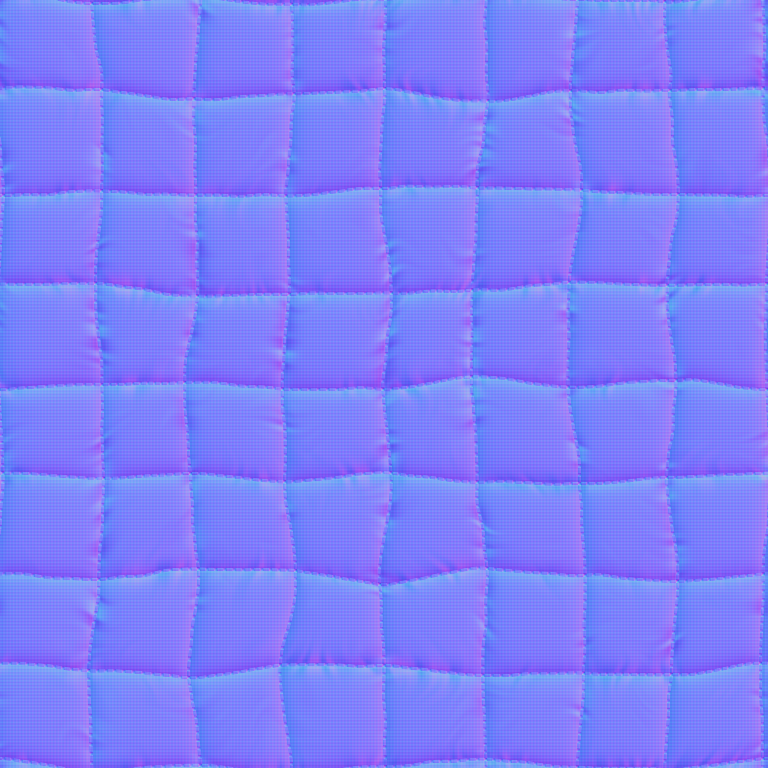
This texture map is drawn by a three.js fragment shader. Its source:

```glsl
varying vec2 vUv;

#define CELLS 8.0
#define WOBBLE 0.19
#define PUFF_X 0.38
#define PUFF_Y 0.46
#define PUFF_WIDTH 0.085
#define STITCHES 11.0
#define STITCH_WIDTH 0.014
#define STITCH_RELIEF 0.36
#define CREASE 1.0
#define WEAVE 240.0
#define WEAVE_RELIEF 0.085

float hash(vec2 p) {
  vec3 h = fract(vec3(p.xyx) * 0.1031);
  h += dot(h, h.yzx + 33.33);
  return fract((h.x + h.y) * h.z);
}

// Value noise in -0.5..0.5 that repeats after the given period
float noise(vec2 p, vec2 period, float seed) {
  vec2 i = floor(p);
  vec2 f = p - i;
  f = f * f * (3.0 - 2.0 * f);
  vec2 a = mod(i, period) + seed;
  vec2 b = mod(i + 1.0, period) + seed;
  float low = mix(hash(a), hash(vec2(b.x, a.y)), f.x);
  float high = mix(hash(vec2(a.x, b.y)), hash(b), f.x);
  return mix(low, high, f.y) - 0.5;
}

// Bends the regular grid so that the seams wander
vec2 warp(vec2 q) {
  vec2 broad = vec2(noise(q, vec2(CELLS), 11.0), noise(q, vec2(CELLS), 47.0));
  vec2 fine = vec2(noise(q * 4.0, vec2(CELLS * 4.0), 83.0),
                   noise(q * 4.0, vec2(CELLS * 4.0), 127.0));
  return q + WOBBLE * broad + 0.025 * fine;
}

// Normal lean of the padding at signed distance d from the seam
float puff(float d, float strength) {
  float rim = exp(-abs(d) / PUFF_WIDTH) * clamp(d / 0.018, -1.0, 1.0);
  float dome = sign(d) * (0.5 - abs(d));
  return -strength * rim - 0.07 * dome;
}

// Lean across and along a row of raised thread dashes
vec2 stitch(float across, float along) {
  float dash = abs(fract(along * STITCHES) - 0.5);
  float facing = sign(fract(along * STITCHES) - 0.5);
  float side = 1.0 - smoothstep(0.7, 1.6, abs(across) / STITCH_WIDTH);
  float body = 1.0 - smoothstep(0.28, 0.42, dash);
  float tip = smoothstep(0.2, 0.34, dash) * (1.0 - smoothstep(0.36, 0.5, dash));
  return STITCH_RELIEF * side * vec2(across / STITCH_WIDTH * body, 0.8 * facing * tip);
}

// Slanted folds that fade away from the seam
float crease(float along, float depth, float across, float seed) {
  vec2 q = vec2(along, across);
  float slant = 30.0 * noise(q * 2.0, vec2(CELLS * 2.0), seed);
  vec2 fold = vec2(along * 16.0 + depth * slant, across * 3.0);
  float patches = smoothstep(-0.15, 0.35, noise(q * 3.0, vec2(CELLS * 3.0), seed + 9.0));
  float fade = exp(-abs(depth) / 0.11) * smoothstep(0.0, 0.04, abs(depth));
  return CREASE * patches * fade * noise(fold, CELLS * vec2(16.0, 3.0), seed + 31.0);
}

void main() {
  vec2 q = warp(vUv * CELLS);
  vec2 d = fract(q + 0.5) - 0.5;

  // Padded cells, softer where the seams cross
  vec2 corner = mix(vec2(0.65), vec2(1.0), smoothstep(0.0, 0.16, abs(d.yx)));
  vec2 lean = corner * vec2(puff(d.x, PUFF_X), puff(d.y, PUFF_Y));
  lean += vec2(-0.015, 0.0);

  // Folds pulled in by the seams
  lean.x += crease(q.x, d.y, q.y, 151.0);
  lean.y += crease(q.y, d.x, q.x, 211.0);

  // Thread dashes on both seam directions
  lean += stitch(d.x, q.y);
  lean += stitch(d.y, q.x).yx;

  // Fine cloth weave
  lean += WEAVE_RELIEF * sin(6.28319 * WEAVE * vUv);

  vec3 normal = normalize(vec3(lean, 1.0));
  vec3 colour = normal * 0.5 + 0.5;
  gl_FragColor = vec4(colour - vec3(0.0, 0.0, 0.01), 1.0);
}
```
